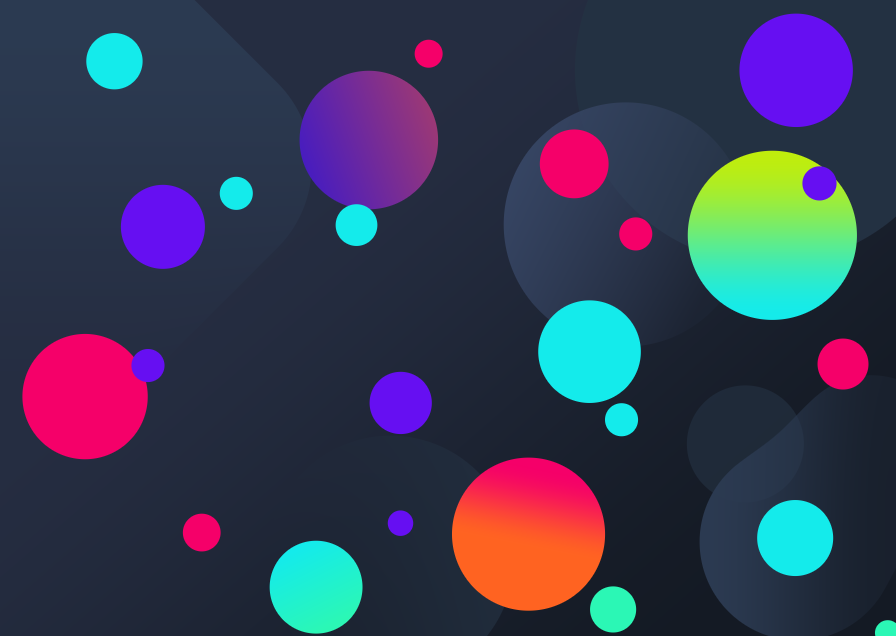
Write a WebGL 1 fragment shader that draws this background.

```glsl
precision highp float;
uniform vec2 u_resolution;

const int DISC_COUNT = 24;
const float MAX_RADIUS = 0.133;
const float RADIUS_DECAY = 0.1;
const float MIN_RADIUS = 0.02;
const float JITTER = 0.04;
const vec2 SCATTER_START = vec2(0.862, 0.63);
const vec2 SCATTER_STEP = vec2(0.7549, 0.5698);

const vec3 SLATE = vec3(0.145, 0.176, 0.255);
const vec3 NIGHT = vec3(0.078, 0.102, 0.141);
const vec3 STEEL = vec3(0.170, 0.228, 0.318);
const vec3 DUSK = vec3(0.210, 0.268, 0.385);
const vec3 TEAL_GREY = vec3(0.139, 0.192, 0.258);
const vec3 PINK = vec3(0.96, 0.0, 0.41);
const vec3 PURPLE = vec3(0.40, 0.06, 0.95);
const vec3 CYAN = vec3(0.08, 0.92, 0.92);
const vec3 MINT = vec3(0.17, 0.97, 0.71);
const vec3 LIME = vec3(0.75, 0.93, 0.05);
const vec3 ORANGE = vec3(1.0, 0.39, 0.13);
const vec3 INDIGO = vec3(0.28, 0.11, 0.75);
const vec3 PLUM = vec3(0.61, 0.22, 0.46);

float circle(vec2 p, vec2 center, float radius) {
  return length(p - center) - radius;
}

float roundedDiamond(vec2 p, float halfSize, float corner) {
  vec2 q = abs(vec2(p.x + p.y, p.x - p.y) * 0.7071) - halfSize;
  return length(max(q, 0.0)) + min(max(q.x, q.y), 0.0) - corner;
}

float smoothUnion(float a, float b, float k) {
  float h = clamp(0.5 + 0.5 * (b - a) / k, 0.0, 1.0);
  return mix(b, a, h) - k * h * (1.0 - h);
}

// Antialiased coverage of a signed distance
float coverage(float d) {
  return clamp(0.5 - d * u_resolution.y, 0.0, 1.0);
}

// Large translucent shapes, each fading along one direction
vec3 backdrop(vec2 p, vec2 uv) {
  float shade = smoothstep(0.3, 0.9, 0.55 * uv.x + 0.45 * (1.0 - uv.y));
  vec3 color = mix(SLATE, NIGHT, shade);

  float diamond = roundedDiamond(p - vec2(-0.40, 0.74), 0.5, 0.183);
  color = mix(color, STEEL, coverage(diamond) * smoothstep(0.35, 1.0, p.y));

  float corner = circle(p, vec2(1.209, 0.89), 0.305);
  color = mix(color, TEAL_GREY, coverage(corner));

  vec2 moonCenter = vec2(0.984, 0.647);
  float moonFade = 0.5 + dot(p - moonCenter, vec2(-2.4, 1.1));
  color = mix(color, DUSK, coverage(circle(p, moonCenter, 0.192))
    * clamp(moonFade, 0.08, 1.0));

  float hill = circle(p, vec2(0.614, 0.121), 0.194);
  color = mix(color, TEAL_GREY, coverage(hill) * smoothstep(0.4, 0.85, p.x) * 0.75);

  float pebble = circle(p, vec2(1.172, 0.302), 0.092);
  color = mix(color, TEAL_GREY, coverage(pebble) * 0.65);

  float lobes = smoothUnion(circle(p, vec2(1.255, 0.148), 0.155),
    circle(p, vec2(1.37, 0.28), 0.13), 0.08);
  color = mix(color, STEEL, coverage(lobes) * (1.0 - 0.8 * smoothstep(1.1, 1.4, p.x)));
  return color;
}

// Fill of one disc; q runs from -1 to 1 across it
vec3 discColor(float i, vec2 q) {
  if (i < 0.5) return mix(CYAN, LIME, smoothstep(-1.0, 1.0, q.y));
  if (i < 1.5) return mix(ORANGE, PINK, smoothstep(-0.2, 0.9, q.y + 0.2 * q.x));
  if (i < 2.5) return mix(INDIGO, PLUM, clamp(0.5 + dot(q, vec2(0.47, 0.17)), 0.0, 1.0));
  if (abs(i - 6.0) < 0.5) return mix(MINT, CYAN, clamp(0.5 + dot(q, vec2(-0.25, 0.5)), 0.0, 1.0));
  if (mod(i + 0.5, 7.0) > 6.0) return MINT;
  float hue = mod(i + 0.5, 3.0);
  return hue < 1.0 ? PINK : (hue < 2.0 ? PURPLE : CYAN);
}

void main() {
  vec2 uv = gl_FragCoord.xy / u_resolution;
  vec2 aspect = vec2(u_resolution.x / u_resolution.y, 1.0);
  vec2 p = uv * aspect;
  vec3 color = backdrop(p, uv);

  // Discs shrink with index, so small ones lie on top
  for (int n = 0; n < DISC_COUNT; n++) {
    float i = float(n);
    vec2 spot = fract(SCATTER_START + i * SCATTER_STEP);
    vec2 center = (spot - JITTER * sin(i * vec2(2.4, 1.7))) * aspect;
    float smallest = MIN_RADIUS + 0.006 * mod(i, 2.0);
    float radius = max(MAX_RADIUS * exp(-RADIUS_DECAY * i), smallest);
    vec3 fill = discColor(i, (p - center) / radius);
    color = mix(color, fill, coverage(circle(p, center, radius)));
  }
  gl_FragColor = vec4(color, 1.0);
}
```
